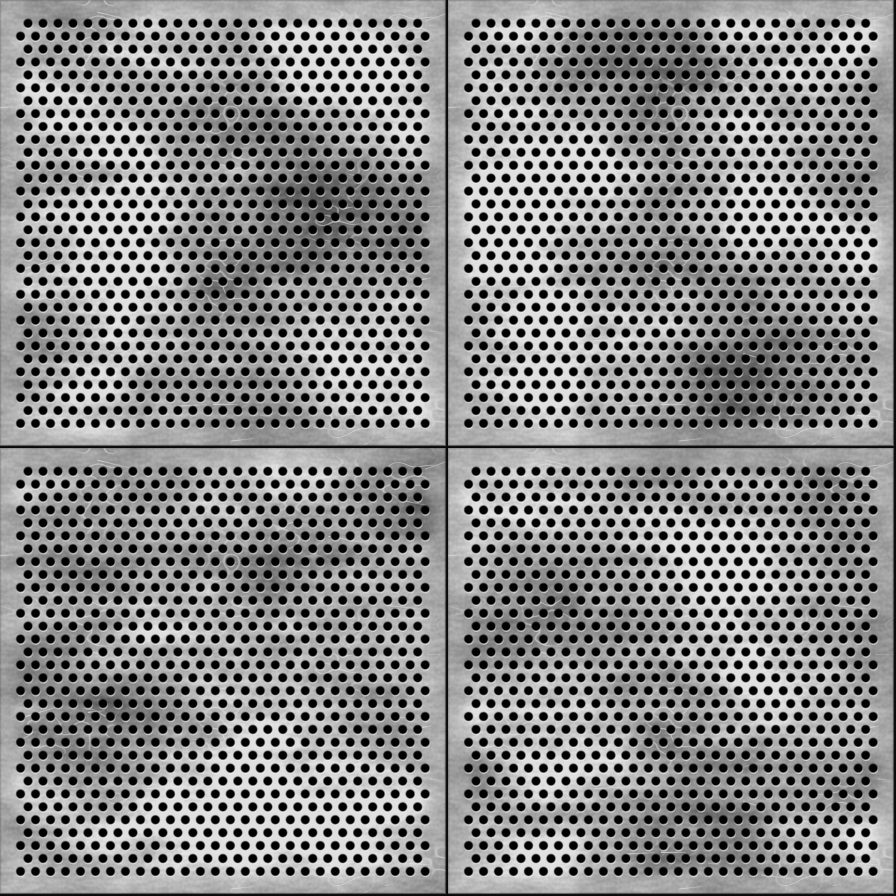
Reproduce this texture procedurally as a three.js fragment shader.

```glsl
varying vec2 vUv;

const float PLATES = 2.0;
// Lengths below are fractions of one plate
const vec2 PLATE_CENTER = vec2(0.4975, 0.5013);
const float ROWS = 32.0;
const float WIDE_ROW_HOLES = 28.0;
const vec2 PITCH = vec2(0.03345, 0.02881);
const float HOLE_RADIUS = 0.0098;
const vec2 RIM_SHIFT = vec2(0.0007, -0.0024);
const float SEAM_WIDTH = 0.0052;
const float BEVEL_WIDTH = 0.005;
const float SOFTNESS = 0.0023;
const int SCRATCHES = 28;
const float SCRATCH_WIDTH = 0.0016;

const vec3 HOLE_COLOR = vec3(0.005);
const vec3 SEAM_COLOR = vec3(0.04);
const vec3 RIM_COLOR = vec3(0.96);
const vec3 SCRATCH_COLOR = vec3(0.9);
const float BORDER_TONE = 0.66;
const float PANEL_TONE = 0.70;
const float BORDER_CONTRAST = 0.16;
const float PANEL_CONTRAST = 0.52;

float hash(vec2 p) {
  return fract(sin(dot(p, vec2(127.1, 311.7))) * 43758.5);
}

vec2 gradient(vec2 cell) {
  float angle = 6.2832 * hash(cell);
  return vec2(cos(angle), sin(angle));
}

float gradientNoise(vec2 p) {
  vec2 i = floor(p);
  vec2 f = fract(p);
  vec2 u = f * f * f * (f * (f * 6.0 - 15.0) + 10.0);
  vec2 e = vec2(1.0, 0.0);
  float low = mix(dot(gradient(i), f), dot(gradient(i + e), f - e), u.x);
  float high = mix(dot(gradient(i + e.yx), f - e.yx), dot(gradient(i + 1.0), f - 1.0), u.x);
  return mix(low, high, u.y);
}

float fillMask(float dist) {
  return 1.0 - smoothstep(-SOFTNESS, SOFTNESS, dist);
}

// Offset from the nearest hole; alternate rows have one hole fewer
vec2 holeOffset(vec2 q) {
  float row = clamp(floor(q.y / PITCH.y + 0.5 * ROWS), 0.0, ROWS - 1.0);
  float count = WIDE_ROW_HOLES - mod(row, 2.0);
  float column = clamp(floor(q.x / PITCH.x + 0.5 * count), 0.0, count - 1.0);
  vec2 index = vec2(column, row) - 0.5 * (vec2(count, ROWS) - 1.0);
  return q - index * PITCH;
}

// Broad blotches drawn out sideways, different on each plate
float blotches(vec2 p, vec2 seed) {
  float broad = gradientNoise(p * vec2(2.5, 2.9) + seed);
  float smear = gradientNoise(p * vec2(5.0, 9.0) + seed + 17.0);
  float streak = gradientNoise(p * vec2(7.0, 30.0) + seed + 41.0);
  return broad + 0.42 * smear + 0.25 * streak;
}

// Thin, mostly level scratches and wispy scuffs
float scratches(vec2 p) {
  float wear = 0.0;
  for (int i = 0; i < SCRATCHES; i++) {
    float id = float(i);
    vec2 start = vec2(hash(vec2(id, 1.3)), hash(vec2(id, 5.7)));
    float slant = 0.7 * (hash(vec2(id, 9.1)) - 0.5);
    float reach = mix(0.015, 0.11, hash(vec2(id, 13.9)));
    vec2 along = reach * vec2(cos(slant), sin(slant));
    vec2 d = p - start;
    float t = clamp(dot(d, along) / dot(along, along), 0.0, 1.0);
    float line = 1.0 - smoothstep(0.0, SCRATCH_WIDTH * 1.6, length(d - t * along));
    wear = max(wear, line * (1.0 - 0.6 * t) * mix(0.3, 0.8, hash(vec2(id, 21.0))));
  }
  float wisp = 1.0 - smoothstep(0.0, 0.06, abs(gradientNoise(p * vec2(15.0, 24.0) + 63.0)));
  float patchMask = smoothstep(0.12, 0.4, gradientNoise(p * 7.0 + 88.0));
  return max(wear, 0.5 * wisp * patchMask);
}

void main() {
  vec2 plate = floor(vUv * PLATES);
  vec2 p = fract(vUv * PLATES);
  vec2 q = p - PLATE_CENTER;
  vec2 seed = plate * vec2(23.0, 37.0) + 5.0;

  // Worn metal, calmer along the border
  float panel = 1.0 - smoothstep(0.43, 0.49, max(abs(q.x), abs(q.y)));
  float tone = mix(BORDER_TONE, PANEL_TONE, panel);
  tone += mix(BORDER_CONTRAST, PANEL_CONTRAST, panel) * blotches(p, seed);
  tone += 0.09 * gradientNoise(p * vec2(14.0, 19.0) + 30.0);
  tone += 0.07 * gradientNoise(p * vec2(35.0, 110.0) + 50.0);
  tone += 0.05 * gradientNoise(p * 130.0);
  vec3 color = vec3(clamp(tone, 0.3, 0.88));
  color = mix(color, SCRATCH_COLOR, scratches(p));

  // Punched holes with a lit lower rim
  vec2 d = holeOffset(q);
  color *= 1.0 - 0.15 * fillMask(length(d + 0.7 * RIM_SHIFT) - HOLE_RADIUS);
  color = mix(color, RIM_COLOR, 0.9 * fillMask(length(d - RIM_SHIFT) - HOLE_RADIUS));
  color = mix(color, HOLE_COLOR, fillMask(length(d) - HOLE_RADIUS));

  // Dark seams and softly shaded plate edges
  float edge = min(min(p.x, 1.0 - SEAM_WIDTH - p.x), min(p.y - SEAM_WIDTH, 1.0 - p.y));
  color *= mix(0.82, 1.0, smoothstep(0.0, BEVEL_WIDTH, edge));
  float seam = min(1.0 - SEAM_WIDTH - p.x, p.y - SEAM_WIDTH);
  color = mix(color, SEAM_COLOR, fillMask(seam));

  gl_FragColor = vec4(color, 1.0);
}
```
